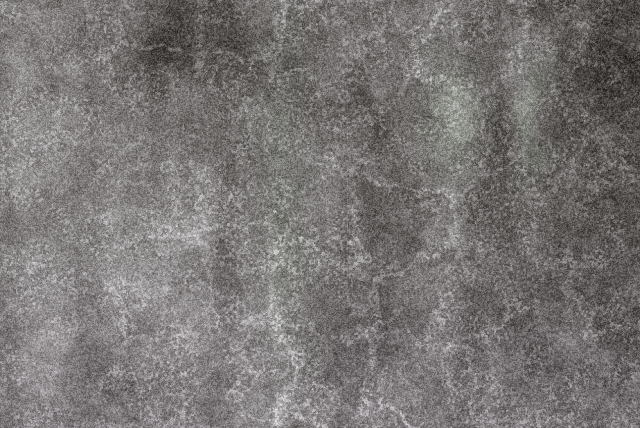
This texture is drawn by a Shadertoy shader. Its source:

```glsl
const vec3 DARK_GRIME = vec3(0.31, 0.295, 0.285);
const vec3 PALE_CEMENT = vec3(0.62, 0.61, 0.61);
const vec3 ALGAE_TINT = vec3(-0.012, 0.008, -0.016);
const vec3 DAMP_TINT = vec3(0.002, -0.004, 0.008);
const float LEFT_TONE = 0.53;
const float RIGHT_FADE = 0.085;
const float MOTTLE_DEPTH = 0.10;
const float STREAK_DEPTH = 0.10;
const float GRAIN_DEPTH = 0.30;
const float GRAIN_SCALE = 420.0;
const float GRIT_SCALE = 190.0;
const float FLECK_DEPTH = 0.08;
const float VEIN_DEPTH = 0.13;
const float VEIN_SCALE = 5.0;
const float VEIN_WIDTH = 0.09;

// Stains: centre and radii, with the change of tone each one brings
const int STAINS = 11;
const vec4 STAIN_SHAPE[STAINS] = vec4[STAINS](
    vec4(0.53, 0.88, 0.19, 0.14), vec4(0.33, 0.87, 0.09, 0.14),
    vec4(0.40, 0.60, 0.10, 0.10), vec4(0.93, 0.62, 0.09, 0.28),
    vec4(1.14, 0.68, 0.06, 0.20), vec4(1.42, 0.68, 0.13, 0.45),
    vec4(0.24, 0.12, 0.10, 0.10), vec4(0.77, 0.15, 0.05, 0.20),
    vec4(0.66, 0.45, 0.06, 0.50), vec4(1.05, 0.74, 0.05, 0.13),
    vec4(1.24, 0.72, 0.035, 0.12));
const float STAIN_TONE[STAINS] = float[STAINS](
    -0.12, -0.10, -0.05, -0.08, -0.08, -0.08, -0.08, -0.06, 0.05, 0.09, 0.08);

vec3 hash3(vec2 cell) {
    vec3 h = fract(cell.xyx * vec3(0.1031, 0.1030, 0.0973));
    h += dot(h, h.yxz + 33.33);
    return fract((h.xxy + h.yzz) * h.zyx);
}

// Smooth cellular noise: random cell tones blended by distance
float cellTone(vec2 p) {
    vec2 cell = floor(p);
    float sum = 0.0, total = 0.0;
    for (int y = -1; y <= 1; y++)
    for (int x = -1; x <= 1; x++) {
        vec2 c = cell + vec2(x, y);
        vec3 h = hash3(c);
        vec2 d = c + h.xy - p;
        float w = exp(-6.0 * dot(d, d));
        sum += w * h.z;
        total += w;
    }
    return sum / total;
}

// Gap between the two nearest cell points, zero along cell borders
float cellBorder(vec2 p) {
    vec2 cell = floor(p);
    float near = 9.0, next = 9.0;
    for (int y = -1; y <= 1; y++)
    for (int x = -1; x <= 1; x++) {
        vec2 c = cell + vec2(x, y);
        float d = length(c + hash3(c).xy - p);
        next = min(next, max(near, d));
        near = min(near, d);
    }
    return next - near;
}

vec2 warp(vec2 p) {
    return vec2(cellTone(p), cellTone(p + 37.3)) - 0.5;
}

float mottle(vec2 p) {
    float sum = 0.0, amp = 1.0;
    for (int i = 0; i < 4; i++) {
        sum += amp * (cellTone(p) - 0.5);
        p = p * 2.3 + 17.1;
        amp *= 0.78;
    }
    return sum;
}

float veins(vec2 p, float scale, float width) {
    float line = 1.0 - smoothstep(0.2 * width, width, cellBorder(p * scale + 3.7));
    return line * smoothstep(0.42, 0.56, cellTone(p * scale * 0.7 + 51.0));
}

void mainImage(out vec4 fragColor, in vec2 fragCoord) {
    vec2 p = fragCoord / iResolution.y;
    vec2 bent = p + 0.07 * warp(p * 9.0) + 0.025 * warp(p * 30.0 + 11.0);
    vec2 frayed = bent + 0.012 * warp(p * 80.0 + 23.0);

    // Broad fade, stains and vertical run-off
    float tone = LEFT_TONE - RIGHT_FADE * p.x + 0.04 * (0.5 - p.y);
    float algae = 0.0;
    for (int i = 0; i < STAINS; i++) {
        vec2 d = (bent - STAIN_SHAPE[i].xy) / STAIN_SHAPE[i].zw;
        float change = STAIN_TONE[i] * exp(-dot(d, d));
        tone += change;
        algae += max(change, 0.0) * 14.0;
    }
    float streak = cellTone(vec2(p.x * 14.0, p.y * 1.2) + 0.25 * warp(p * 9.0));
    tone += STREAK_DEPTH * (streak - 0.5);
    tone += MOTTLE_DEPTH * mottle(p * 7.0);

    // Mineral veins, broken up by the grit
    float grit = cellTone(p * GRIT_SCALE);
    float zone = smoothstep(0.2, 0.3, p.x) * (1.0 - 0.5 * smoothstep(0.9, 1.3, p.x));
    float vein = veins(frayed, VEIN_SCALE, VEIN_WIDTH)
               + 0.6 * veins(frayed + 4.0, VEIN_SCALE * 2.0, VEIN_WIDTH * 1.4);
    tone += VEIN_DEPTH * zone * min(vein, 1.0) * mix(0.5, 1.0, smoothstep(0.3, 0.6, grit));

    // Pale flecks and fine grain
    float patches = smoothstep(0.42, 0.66, cellTone(p * 19.0 + 8.0));
    tone += FLECK_DEPTH * patches * smoothstep(0.55, 0.8, grit);
    float grain = 0.75 * (cellTone(p * GRAIN_SCALE + 5.0) - 0.5) + 0.35 * (grit - 0.5);
    tone += GRAIN_DEPTH * grain;

    float low = dot(DARK_GRIME, vec3(1.0 / 3.0));
    float high = dot(PALE_CEMENT, vec3(1.0 / 3.0));
    vec3 color = mix(DARK_GRIME, PALE_CEMENT, (tone - low) / (high - low));
    color += ALGAE_TINT * min(algae, 1.0);
    color += DAMP_TINT * (1.0 - smoothstep(0.0, 0.6, p.y));
    fragColor = vec4(clamp(color, 0.0, 1.0), 1.0);
}
```
